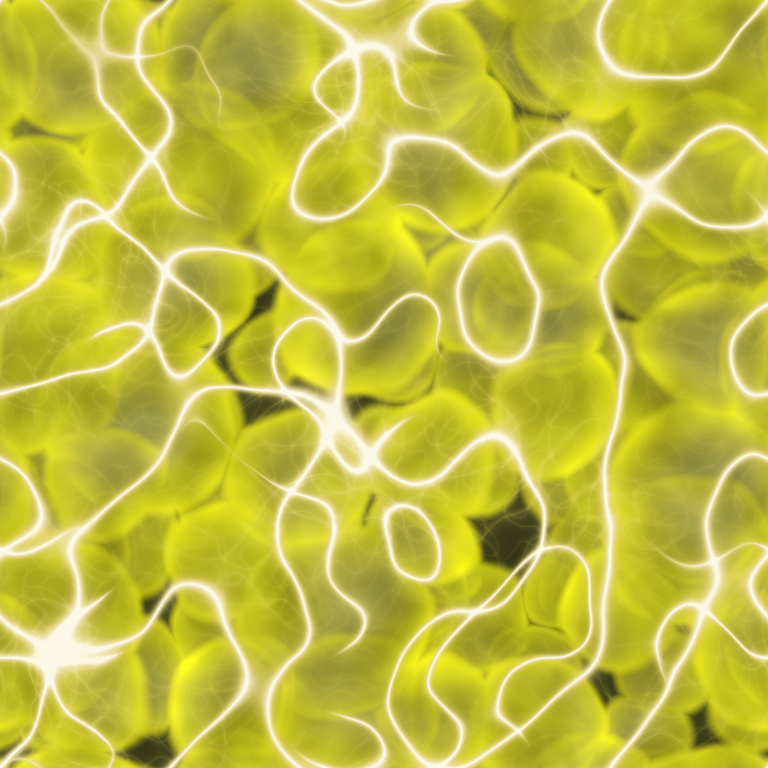
Write a three.js fragment shader that draws this texture.

```glsl
// Yellow translucent cells with glowing rims, laced with white electric veins.
// Two layers of warped discs form the cells; zero contours of wrapping gradient
// noise form the veins and the fine filaments. Everything repeats on the unit square.
varying vec2 vUv;

vec2 hash2(vec2 p) {
  return fract(sin(vec2(dot(p, vec2(127.1, 311.7)), dot(p, vec2(269.5, 183.3)))) * 43758.5453);
}

float cornerSlope(vec2 cell, vec2 offset, float freq, float seed) {
  float angle = 6.28318 * hash2(mod(cell, freq) + seed).x;
  return dot(vec2(cos(angle), sin(angle)), offset);
}

// Gradient noise around zero that wraps after freq cells
float noise(vec2 uv, float freq, float seed) {
  vec2 p = uv * freq;
  vec2 i = floor(p);
  vec2 f = p - i;
  vec2 u = f * f * f * (f * (f * 6.0 - 15.0) + 10.0);
  vec2 e = vec2(1.0, 0.0);
  float low = mix(cornerSlope(i, f, freq, seed), cornerSlope(i + e.xy, f - e.xy, freq, seed), u.x);
  float high = mix(cornerSlope(i + e.yx, f - e.yx, freq, seed), cornerSlope(i + 1.0, f - 1.0, freq, seed), u.x);
  return mix(low, high, u.y);
}

// Bright line with a soft falloff along the zero contour of the noise
float vein(vec2 uv, float freq, float seed, float width) {
  return width / (width + abs(noise(uv, freq, seed)));
}

// Scattered discs: x = signed distance to their union, y = glow of all rims
vec2 discs(vec2 uv, float freq, float seed) {
  vec2 p = uv * freq;
  vec2 i = floor(p);
  float dist = 2.0;
  float arcs = 0.0;
  for (int y = -1; y <= 1; y++) {
    for (int x = -1; x <= 1; x++) {
      vec2 cell = i + vec2(float(x), float(y));
      vec2 id = mod(cell, freq) + seed;
      vec2 center = cell + 0.1 + 0.8 * hash2(id);
      float d = length(p - center) - mix(0.45, 0.78, hash2(id + 37.0).x);
      dist = min(dist, d);
      arcs = max(arcs, smoothstep(0.04, -0.06, d) * exp(min(d, 0.0) * 6.5));
    }
  }
  return vec2(dist, arcs);
}

// Colour of a disc layer from its olive core to its yellow rim
vec3 cellColor(vec2 disc, float murk) {
  float rim = max(exp(min(disc.x, 0.0) * 5.5), 0.6 * disc.y);
  vec3 core = mix(vec3(0.62, 0.62, 0.09), vec3(0.55, 0.54, 0.27), murk);
  return mix(core, vec3(0.93, 0.92, 0.07), rim);
}

void main() {
  vec2 uv = vUv;
  vec2 warp = vec2(noise(uv, 7.0, 11.0), noise(uv, 7.0, 23.0));
  vec2 fineWarp = vec2(noise(uv, 17.0, 31.0), noise(uv, 17.0, 43.0));
  vec2 bent = uv + 0.025 * warp + 0.006 * fineWarp;

  // Cells over smaller cells over dark gaps
  float murk = smoothstep(-0.15, 0.35, noise(bent, 6.0, 53.0));
  vec2 under = discs(bent, 9.0, 61.0);
  vec2 upper = discs(bent, 6.0, 71.0);
  vec3 color = vec3(0.19, 0.19, 0.08);
  color = mix(color, 0.9 * cellColor(under, murk), smoothstep(0.06, -0.09, under.x));
  color = mix(color, cellColor(upper, murk), smoothstep(0.04, -0.06, upper.x));
  color *= 1.0 + 0.3 * noise(bent, 11.0, 83.0) + 0.15 * noise(bent, 26.0, 89.0);

  // Fine filaments, stronger in some regions
  float web = 0.0;
  for (int k = 0; k < 4; k++) {
    float level = float(k);
    web += vein(bent, 9.0 + 5.0 * level, 97.0 + 13.0 * level, 0.025) * (0.5 - 0.07 * level);
  }
  float haze = smoothstep(-0.2, 0.45, noise(uv, 4.0, 151.0));
  color = mix(color, vec3(0.9, 0.87, 0.36), min(web * (0.28 + 0.4 * haze), 0.8));

  // Main veins, a masked second set and their cream halo
  float mainVein = vein(bent, 5.0, 163.0, 0.038);
  float sideVein = vein(bent, 7.0, 173.0, 0.038) * smoothstep(-0.1, 0.2, noise(uv, 3.0, 181.0));
  float glow = mainVein * mainVein + sideVein * sideVein + 0.35 * haze * web * (mainVein + sideVein);
  color = mix(color, vec3(0.9, 0.83, 0.5), smoothstep(0.04, 0.5, glow) * 0.8);
  color = mix(color, vec3(0.99, 0.97, 0.9), smoothstep(0.25, 0.95, glow));

  gl_FragColor = vec4(clamp(color, 0.0, 1.0), 1.0);
}
```
